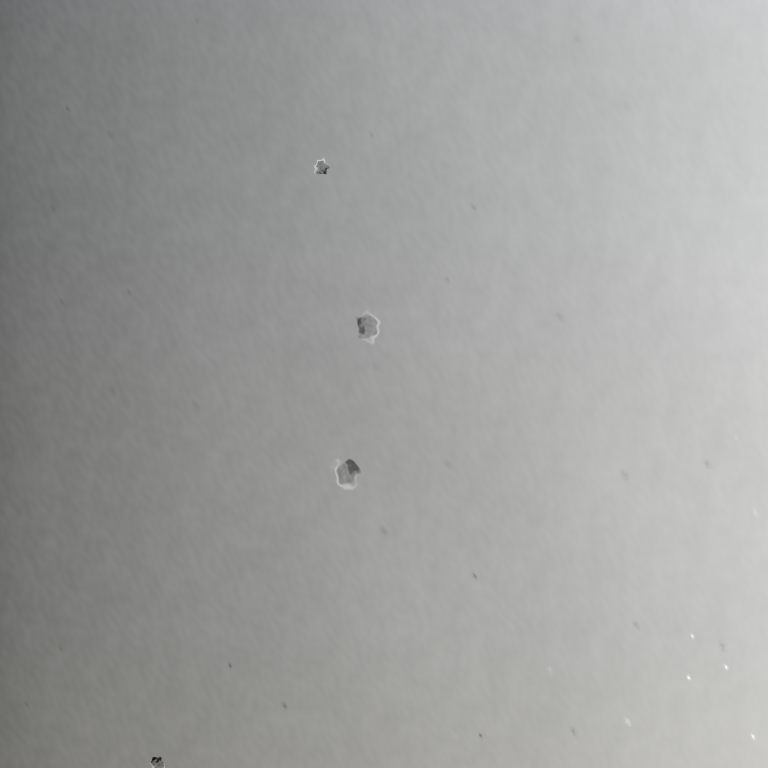
Give the GLSL for this texture, as a Shadertoy shader.

```glsl
// Smooth grey painted wall lit from the right, with chipped paint and faint specks.

const float DARK_LEVEL = 0.453;      // brightness at the left
const float LIGHT_RISE = 0.345;      // gain from left to right
const float EDGE_SHADOW = 0.030;     // extra falloff at the left border
const vec3 TINT_TOP = vec3(-0.006, 0.002, 0.004);
const vec3 TINT_BOTTOM = vec3(0.003, 0.001, -0.012);
const float GRAIN = 0.022;
const float MOTTLE = 0.016;
const float STAIN = 0.018;
const int CHIP_COUNT = 4;
const float CHIP_LARGE = 0.0175;
const float CHIP_SMALL = 0.0095;
const float SPECK_CELLS = 9.0;
const float GLINT_CELLS = 13.0;

vec2 hash2(vec2 p) {
    vec3 q = fract(p.xyx * vec3(0.1031, 0.1030, 0.0973));
    q += dot(q, q.yzx + 33.33);
    return fract((q.xx + q.yz) * q.zy);
}

vec2 gradientAt(vec2 cell) {
    float angle = 6.2832 * hash2(cell).x;
    return vec2(cos(angle), sin(angle));
}

float gradientNoise(vec2 p) {
    vec2 i = floor(p), f = fract(p);
    vec2 u = f * f * f * (f * (f * 6.0 - 15.0) + 10.0);
    vec2 e = vec2(1.0, 0.0);
    float low = mix(dot(gradientAt(i), f), dot(gradientAt(i + e), f - e), u.x);
    float high = mix(dot(gradientAt(i + e.yx), f - e.yx), dot(gradientAt(i + 1.0), f - 1.0), u.x);
    return mix(low, high, u.y);
}

// Broad light falloff with soft stains and fine roller texture
float wall(vec2 uv) {
    float bend = 0.04 * (uv.y - 0.5) * (uv.x - 0.5);
    float level = DARK_LEVEL + LIGHT_RISE * uv.x + bend - EDGE_SHADOW * exp(-uv.x / 0.045);
    level += STAIN * gradientNoise(uv * vec2(5.0, 4.0) + 7.0);
    level += MOTTLE * gradientNoise(uv * vec2(38.0, 25.0) + 31.0);
    vec2 slanted = uv + vec2(0.35 * uv.y, 0.0);
    return level + GRAIN * mix(1.0, 0.5, uv.x) * gradientNoise(slanted * vec2(120.0, 70.0));
}

// One flake: sunken floor, shadowed side and bright torn rim
float chip(vec2 p, float seed) {
    float angle = 0.6 + 2.4 * seed;
    vec2 shadowSide = vec2(cos(angle), sin(angle));
    float rough = gradientNoise(p * 1.4 + seed * 9.7 + 3.0);
    float edge = length(p * vec2(1.1, 0.95)) - 0.85 + 0.6 * rough;
    float body = smoothstep(0.14, -0.14, edge);
    float facing = dot(p, shadowSide) + 0.7 * gradientNoise(p * 2.3 + seed * 5.0);
    float shadow = body * smoothstep(0.15, 0.6, facing);
    float rim = exp(-pow((edge - 0.16) / 0.14, 2.0)) * smoothstep(0.5, -0.8, facing);
    float floorTone = -0.07 + 0.08 * gradientNoise(p * 2.8 + seed * 13.0);
    return body * floorTone - 0.20 * shadow + 0.13 * rim;
}

float chips(vec2 uv) {
    float tone = 0.0;
    for (int k = 0; k < CHIP_COUNT; k++) {
        float i = float(k);
        float height = 0.385 + 0.18 * i + 0.009 * i * i;
        vec2 center = vec2(0.452 - 0.033 * sin(4.0 * i) - 0.265 * floor(height), fract(height));
        float size = mix(CHIP_LARGE, CHIP_SMALL, step(1.5, i));
        tone += chip((uv - center) / size, i) * mix(1.0, 1.5, step(1.5, i));
    }
    return tone;
}

// Soft elongated spots, at most one per cell
float spots(vec2 uv, float cells, float chance, float seed) {
    vec2 cell = floor(uv * cells);
    vec2 place = hash2(cell + seed);
    vec2 traits = hash2(cell + seed + 57.0);
    vec2 p = uv - (cell + 0.2 + 0.6 * place) / cells;
    p.x += 0.4 * p.y;
    float radius = mix(0.0022, 0.0048, traits.y);
    float shape = length(p * vec2(1.25, 0.8)) / radius + 0.7 * gradientNoise(p * 260.0 + cell);
    float strength = mix(1.0, 0.2, sqrt(traits.y));
    return step(traits.x, chance) * strength * exp(-shape * shape);
}

void mainImage(out vec4 fragColor, in vec2 fragCoord) {
    vec2 uv = fragCoord / iResolution.xy;
    float tone = wall(uv) + chips(uv);

    // Dark specks and bright glints gather toward the lower right
    float corner = smoothstep(0.7, 1.6, uv.x + 1.0 - uv.y);
    tone -= mix(0.08, 0.24, corner) * spots(uv, SPECK_CELLS, 0.35, 11.0);
    float glintZone = smoothstep(1.45, 1.8, uv.x + 1.0 - uv.y);
    tone += 0.28 * glintZone * spots(uv, GLINT_CELLS, 0.5, 83.0);

    // Cool above, warm below
    vec3 color = vec3(tone) + mix(TINT_BOTTOM, TINT_TOP, uv.y);
    fragColor = vec4(clamp(color, 0.0, 1.0), 1.0);
}
```
